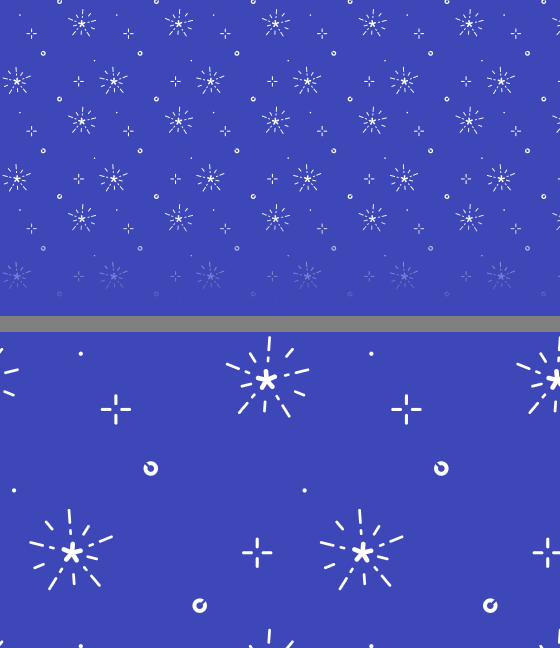
Top, the full canvas; bottom, a detail of the centre.
Give the GLSL for this pattern, as a WebGL 1 fragment shader.

```glsl
precision highp float;
// Staggered white starbursts, crosses, rings and dots on indigo, fading out at the bottom.
uniform vec2 u_resolution;

const float TAU = 6.2831853;
const vec2 TILE = vec2(132.4, 133.3); // repeat size, with the canvas 432 units high

// Offset from the nearest repeat of a motif centre.
vec2 repeatAround(vec2 p, vec2 center) {
  return mod(p - center + 0.5 * TILE, TILE) - 0.5 * TILE;
}

// Rounded stroke along the y axis, from inner to outer.
float stroke(vec2 p, float inner, float outer, float halfWidth) {
  return length(vec2(p.x, p.y - clamp(p.y, inner, outer))) - halfWidth;
}

// Folds the plane into equal sectors; xy is the point along its spoke, z the spoke index.
vec3 foldSpokes(vec2 p, float count, float tilt) {
  float sector = TAU / count;
  float angle = atan(p.x, -p.y) - tilt;
  float index = floor(angle / sector + 0.5);
  float local = angle - index * sector;
  return vec3(length(p) * vec2(sin(local), cos(local)), mod(index + 0.5, count) - 0.5);
}

// Five-armed star inside ten uneven rays, with short ticks on every other ray.
float starburst(vec2 p) {
  vec3 arm = foldSpokes(p, 5.0, -0.08);
  float star = stroke(arm.xy, 0.0, 4.0, 1.05);

  vec3 ray = foldSpokes(p, 10.0, 0.07);
  float isOdd = step(0.5, mod(ray.z + 0.1, 2.0));
  float outer = mix(19.4, 15.3 + 3.7 * cos((ray.z - 2.0) * TAU / 10.0), isOdd);
  float inner = outer - mix(5.6, 4.2, isOdd);
  float rays = stroke(ray.xy, inner, outer, 0.62);
  float ticks = stroke(ray.xy, 8.7, 10.2, 0.6) + 10.0 * isOdd;
  return min(star, min(rays, ticks));
}

// Four separate strokes around an empty middle.
float openCross(vec2 p) {
  p = abs(p);
  return stroke(vec2(min(p.x, p.y), max(p.x, p.y)), 2.7, 6.2, 0.7);
}

// Small ring with a notch towards the upper right.
float notchedRing(vec2 p) {
  float ring = abs(length(p) - 2.4) - 0.9;
  vec2 turned = vec2(p.x + p.y, p.x - p.y) * 0.7071;
  return max(ring, 0.55 - stroke(turned, 0.0, 5.0, 0.0));
}

void main() {
  float unit = 432.0 / u_resolution.y;
  vec2 p = vec2(gl_FragCoord.x, u_resolution.y - gl_FragCoord.y) * unit;
  vec2 mirror = vec2(-1.0, 1.0);

  // Each motif appears twice per tile; bursts and rings are mirrored in turn.
  float d = starburst(repeatAround(p, vec2(111.9, 32.6)));
  d = min(d, starburst(mirror * repeatAround(p, vec2(23.2, 111.3))));
  d = min(d, openCross(repeatAround(p, vec2(43.2, 46.0))));
  d = min(d, openCross(repeatAround(p, vec2(107.6, 111.3))));
  d = min(d, notchedRing(mirror * repeatAround(p, vec2(59.1, 72.9))));
  d = min(d, notchedRing(repeatAround(p, vec2(81.4, 2.1))));
  d = min(d, length(repeatAround(p, vec2(27.2, 20.6))) - 0.95);
  d = min(d, length(repeatAround(p, vec2(129.2, 82.9))) - 0.95);

  // Edge coverage and the fade towards the lower edge.
  float coverage = clamp(0.5 - d / unit, 0.0, 1.0);
  float fade = clamp((420.0 - p.y) / 135.0, 0.0, 1.0);
  vec3 color = mix(vec3(0.24, 0.28, 0.72), vec3(1.0), coverage * fade);
  gl_FragColor = vec4(color, 1.0);
}
```
